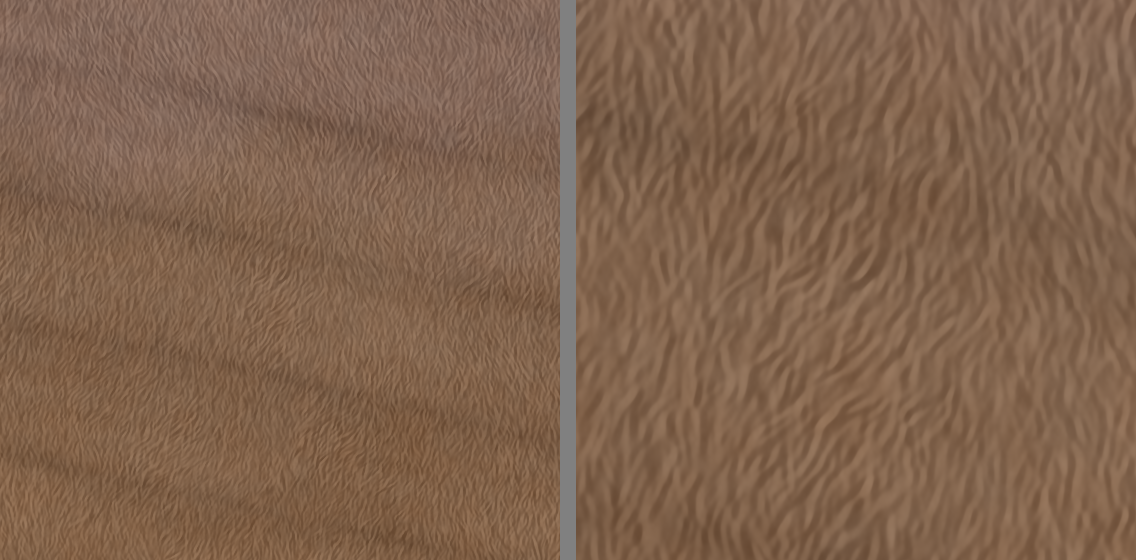
Left: the whole. Right: its middle third, enlarged.
A Shadertoy shader for this texture:

```glsl
const float CELL = 0.023;        // scatter grid for hairs
const int HAIRS_PER_CELL = 9;
const float HAIR_SPACING = 0.0101;
const vec2 HAIR_SIZE = vec2(0.0045, 0.0108);
const float BAND_PERIOD = 0.238;
const float BAND_SLOPE = 0.22;

const vec3 MAUVE = vec3(0.508, 0.400, 0.345);
const vec3 BROWN = vec3(0.493, 0.376, 0.286);
const vec3 TAN = vec3(0.499, 0.371, 0.267);

vec3 hash3(vec3 p) {
    p = fract(p * vec3(0.1031, 0.1030, 0.0973));
    p += dot(p, p.yxz + 33.33);
    return fract((p.xxy + p.yzz) * p.zyx);
}

float valueNoise(vec2 p, float seed) {
    vec2 i = floor(p), f = fract(p);
    vec2 u = f * f * (3.0 - 2.0 * f);
    float a = hash3(vec3(i, seed)).x;
    float b = hash3(vec3(i + vec2(1, 0), seed)).x;
    float c = hash3(vec3(i + vec2(0, 1), seed)).x;
    float d = hash3(vec3(i + vec2(1, 1), seed)).x;
    return mix(mix(a, b, u.x), mix(c, d, u.x), u.y);
}

// Signed fractal noise, roughly -1 to 1
float fbm(vec2 p, float seed) {
    float sum = 0.0, amp = 1.0;
    for (int i = 0; i < 3; i++) {
        sum += amp * (valueNoise(p, seed + float(i)) - 0.5);
        p = p * 2.03 + 7.7;
        amp *= 0.5;
    }
    return sum * 1.2;
}

// Lean of the pile away from vertical, in radians
float hairLean(vec2 p) {
    float drift = mix(0.24, -0.04, smoothstep(0.2, 0.9, p.y));
    return drift + 0.5 * fbm(p * 6.0, 31.0) + 0.35 * fbm(p * 16.0, 47.0);
}

// One soft ridge with a shadow on each side
float hairRidge(vec2 p, float lean, float spacing, float phase) {
    float c = cos(lean), s = sin(lean);
    vec2 q = vec2(c * p.x - s * p.y, s * p.x + c * p.y);
    vec2 e = q / HAIR_SIZE;
    return exp(-dot(e, e)) * cos(6.2832 * q.x / spacing + phase);
}

float hairField(vec2 p, float lean) {
    vec2 home = floor(p / CELL);
    float sum = 0.0;
    for (int y = -1; y <= 1; y++)
    for (int x = -1; x <= 1; x++) {
        vec2 cell = home + vec2(x, y);
        for (int k = 0; k < HAIRS_PER_CELL; k++) {
            vec3 place = hash3(vec3(cell + 50.0, float(k) + 3.0));
            vec3 style = hash3(vec3(cell + 90.0, float(k) + 61.0));
            vec2 offset = p - (cell + place.xy) * CELL;
            float tilt = lean + (place.z - 0.5) * 1.0;
            float spacing = HAIR_SPACING * mix(0.75, 1.4, style.x);
            sum += mix(0.6, 1.3, style.z) * hairRidge(offset, tilt, spacing, 6.2832 * style.y);
        }
    }
    return sum;
}

// Evens out strong peaks and firms up the edges of weak ones
float softLimit(float v) {
    return v / sqrt(1.0 + 0.7 * v * v);
}

// Dark sloping folds: a narrow crease inside a wider shade
float foldShade(vec2 p) {
    float across = p.y + BAND_SLOPE * p.x - 0.905;
    across += 0.012 * fbm(p * vec2(4.0, 3.0), 71.0);
    float d = (fract(across / BAND_PERIOD + 0.5) - 0.5) * BAND_PERIOD;
    float strength = 0.75 + 0.5 * fbm(p * vec2(3.0, 5.0), 83.0);
    float crease = exp(-d * d / 0.00014);
    float shade = exp(-d * d / 0.0018);
    return strength * (0.5 * crease + 0.65 * shade);
}

vec3 baseColour(vec2 p) {
    float height = p.y + 0.10 * (p.x - 0.5) + 0.13 * fbm(p * 4.0, 101.0);
    vec3 lower = mix(TAN, BROWN, smoothstep(0.0, 0.5, height));
    return mix(lower, MAUVE, smoothstep(0.52, 0.84, height));
}

void mainImage(out vec4 fragColor, in vec2 fragCoord) {
    vec2 p = fragCoord / iResolution.y;
    vec3 colour = baseColour(p);

    // Broad streaks that run along the folds
    vec2 along = vec2(p.x * 3.0, (p.y + BAND_SLOPE * p.x) * 16.0);
    colour += 0.030 * fbm(along, 113.0);
    colour -= vec3(0.052, 0.046, 0.040) * (foldShade(p) - 0.24);

    // Hair relief, warmer in its highlights
    float hair = softLimit(hairField(p, hairLean(p)));
    hair *= 0.95 + 0.3 * fbm(p * 12.0, 127.0);
    colour += vec3(0.058, 0.055, 0.050) * hair;

    // Fine mottling of tone and hue
    colour += 0.030 * fbm(p * vec2(140.0, 95.0), 139.0);
    colour += vec3(0.008, -0.002, -0.008) * fbm(p * 24.0, 151.0);

    fragColor = vec4(clamp(colour, 0.0, 1.0), 1.0);
}
```
